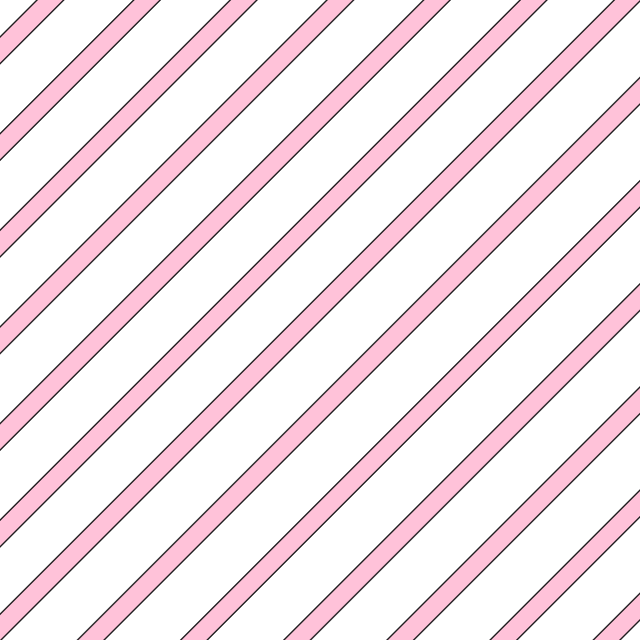
Write a three.js fragment shader that draws this pattern.

```glsl
// Diagonal pink ribbons with thin dark outlines on white.
// A diagonal coordinate is folded into repeats; the pitch is slightly
// wider below the long diagonal than above it.
varying vec2 vUv;

// Signed distance, across the ribbons, to the nearest centre line.
float ribbonOffset(float diagonal) {
  bool upper = diagonal < 0.909;
  float anchor = upper ? 0.9847 : 0.9807;
  float pitch = upper ? 0.1510 : 0.1612;
  float repeatPos = fract((diagonal - anchor) / pitch + 0.5) - 0.5;
  return repeatPos * pitch * 0.70711;
}

// Antialiased coverage of a shape from its signed distance.
float coverage(float dist, float pixel) {
  return clamp(0.5 - dist / pixel, 0.0, 1.0);
}

void main() {
  vec3 white = vec3(1.0);
  vec3 pink = vec3(1.0, 0.76, 0.85);
  vec3 ink = vec3(0.13, 0.12, 0.13);

  // Runs from the upper left corner (0) to the lower right corner (2).
  float diagonal = vUv.x + 1.0 - vUv.y;
  float pixel = max(fwidth(vUv.x), fwidth(vUv.y));

  // Ribbon fill, then an outline centred on each edge.
  float edge = abs(ribbonOffset(diagonal)) - 0.0147;
  vec3 color = mix(white, pink, coverage(edge, pixel));
  color = mix(color, ink, coverage(abs(edge) - 0.0011, pixel));

  gl_FragColor = vec4(color, 1.0);
}
```
